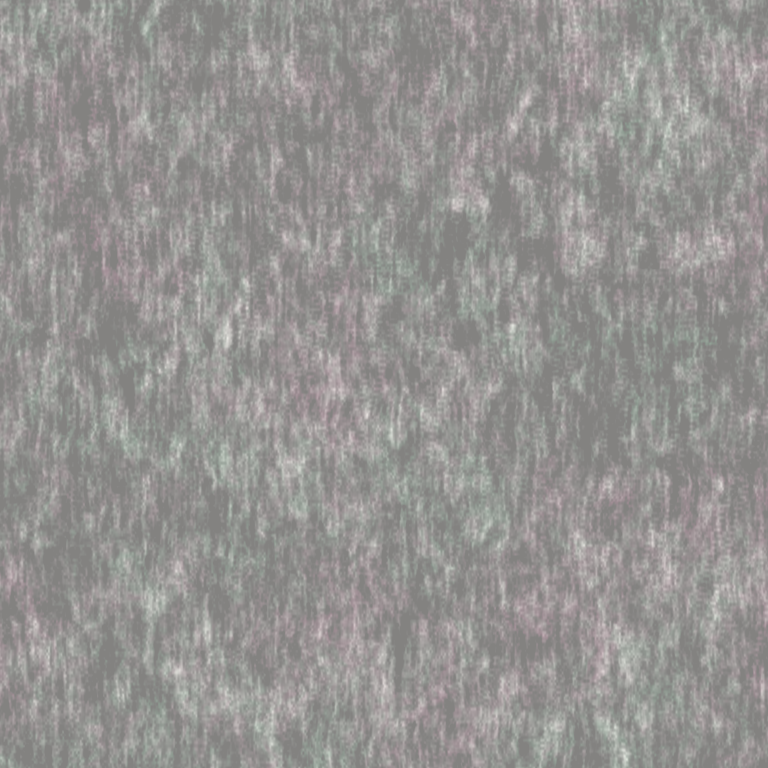
This texture is drawn by a WebGL 1 fragment shader. Its source:

```glsl
precision highp float;
// Weathered grey surface with short vertical fibres, blotches and worn dark flats.
// Stretched value noise at several scales is summed, clipped to a flat floor tone
// and tinted faintly towards pink or green where it rises above that floor.

uniform vec2 u_resolution;

const vec3 FLOOR_GREY = vec3(0.512, 0.508, 0.502);
const vec3 WARM_LIGHT = vec3(1.01, 1.0, 0.97);
const vec3 PINK_TO_GREEN = vec3(-0.65, 0.55, -0.1);
const float MID_TONE = 0.573;
const float FLOOR_TONE = 0.509;

float hash(vec2 p) {
  return fract(sin(dot(p, vec2(127.1, 311.7))) * 43758.5453);
}

// Smooth value noise, centred on zero
float noise(vec2 p) {
  vec2 cell = floor(p);
  vec2 f = fract(p);
  vec2 w = f * f * (3.0 - 2.0 * f);
  float low = mix(hash(cell), hash(cell + vec2(1.0, 0.0)), w.x);
  float high = mix(hash(cell + vec2(0.0, 1.0)), hash(cell + vec2(1.0, 1.0)), w.x);
  return mix(low, high, w.y) - 0.5;
}

// One layer with its own cell counts across and up the canvas
float layer(vec2 uv, vec2 cells, float seed) {
  return noise(uv * cells + seed * vec2(17.3, 9.7));
}

// Shifts the position a little so that cell edges do not line up
vec2 warp(vec2 uv, float cells, float amount, float seed) {
  vec2 shift = vec2(layer(uv, vec2(cells), seed), layer(uv, vec2(cells), seed + 1.0));
  return uv + amount * shift;
}

// Broad clouds and ragged blotches
float blotches(vec2 uv) {
  float sum = 0.30 * layer(uv, vec2(6.0, 5.0), 1.0);
  sum += 0.45 * layer(uv, vec2(27.0, 17.0), 2.0);
  sum += 0.62 * layer(uv, vec2(64.0, 38.0), 3.0);
  return sum + 0.35 * layer(uv, vec2(115.0, 85.0), 4.0);
}

// Thin vertical fibres and fine grain
float fibres(vec2 uv) {
  float sum = 0.55 * layer(uv, vec2(185.0, 31.0), 5.0);
  sum += 0.50 * layer(uv, vec2(250.0, 85.0), 6.0);
  sum += 0.30 * layer(uv, vec2(330.0, 22.0), 7.0);
  return sum + 0.50 * layer(uv, vec2(390.0, 260.0), 8.0);
}

// Sparse upright scuffs that sink to the floor tone
float scuffs(vec2 uv) {
  float mark = layer(uv, vec2(62.0, 17.0), 9.0);
  return smoothstep(0.22, 0.46, mark);
}

// Balance between pink (negative) and green (positive)
float tintBalance(vec2 uv) {
  float sum = 0.9 * layer(uv, vec2(7.0, 6.0), 10.0);
  sum += 0.8 * layer(uv, vec2(34.0, 24.0), 11.0);
  return sum + 0.9 * layer(uv, vec2(150.0, 90.0), 12.0);
}

void main() {
  vec2 uv = gl_FragCoord.xy / u_resolution;
  vec2 ragged = warp(warp(uv, 19.0, 0.022, 20.0), 95.0, 0.009, 23.0);
  vec2 wavy = warp(uv, 24.0, 0.005, 26.0);

  // Combined relief, scaled to about unit spread
  float relief = 3.7 * (blotches(ragged) + fibres(wavy));
  relief -= 1.1 * scuffs(mix(wavy, ragged, 0.5));

  // Bright flecks stretch further than the shadows
  float tone = MID_TONE + 0.052 * relief + 0.007 * relief * relief;
  float rise = max(tone - FLOOR_TONE, 0.0);

  // Tint fades out on the flat dark parts
  float tint = 0.055 * tintBalance(ragged) * smoothstep(0.0, 0.07, rise);
  vec3 color = FLOOR_GREY + rise * WARM_LIGHT + tint * PINK_TO_GREEN;
  gl_FragColor = vec4(color, 1.0);
}
```
